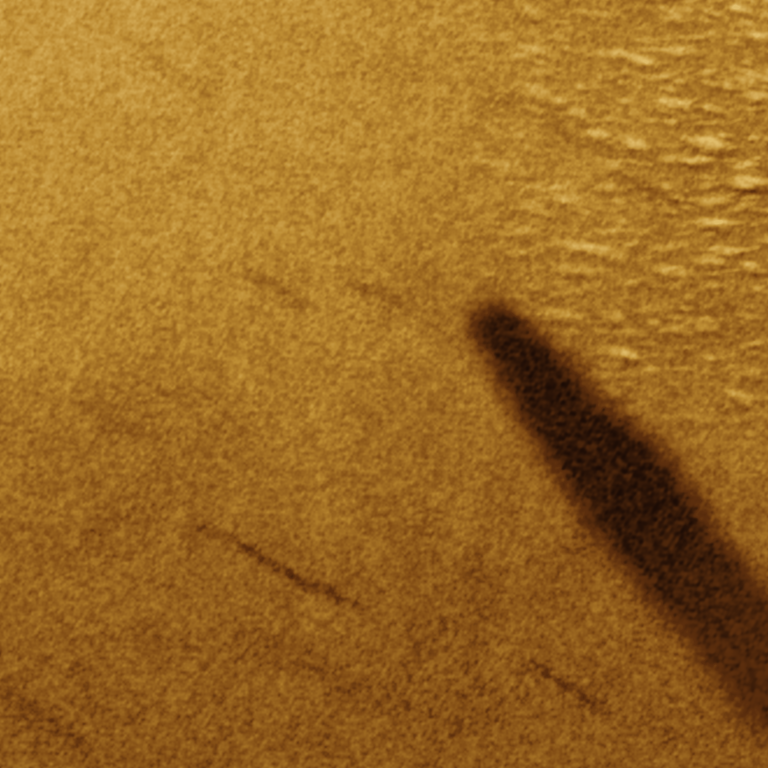
This texture is drawn by a three.js fragment shader. Its source:

```glsl
varying vec2 vUv;

float hash(vec2 p) {
  vec3 q = fract(vec3(p.xyx) * 0.1031);
  q += dot(q, q.yzx + 33.33);
  return fract((q.x + q.y) * q.z);
}

float noise(vec2 p) {
  vec2 cell = floor(p);
  vec2 f = fract(p);
  f = f * f * (3.0 - 2.0 * f);
  float low = mix(hash(cell), hash(cell + vec2(1.0, 0.0)), f.x);
  float high = mix(hash(cell + vec2(0.0, 1.0)), hash(cell + 1.0), f.x);
  return mix(low, high, f.y);
}

float fbm(vec2 p) {
  float sum = 0.0;
  float amp = 0.5;
  for (int i = 0; i < 5; i++) {
    sum += amp * (noise(p) - 0.5);
    p = mat2(1.6, 1.2, -1.2, 1.6) * p + 17.3;
    amp *= 0.55;
  }
  return sum;
}

// x: distance to the segment, y: position along it
vec2 segment(vec2 p, vec2 a, vec2 b) {
  vec2 ab = b - a;
  float t = clamp(dot(p - a, ab) / dot(ab, ab), 0.0, 1.0);
  return vec2(length(p - a - ab * t), t);
}

// Soft furrow that fades toward both ends
float crease(vec2 p, vec2 a, vec2 b, float width) {
  vec2 s = segment(p, a, b);
  float d = s.x / width;
  return exp(-d * d) * (0.35 + 2.6 * s.y * (1.0 - s.y));
}

// Scattered flat grains, lit above and shaded below
float flecks(vec2 p, vec2 scale, float density) {
  vec2 q = p * scale;
  vec2 cell = floor(q);
  float light = 0.0;
  for (int j = -1; j <= 1; j++) {
    for (int i = -1; i <= 1; i++) {
      vec2 id = cell + vec2(float(i), float(j));
      float seed = hash(id + 41.7);
      vec2 center = id + 0.2 + 0.6 * vec2(hash(id + 5.1), hash(id + 19.3));
      vec2 d = q - center;
      d.y += d.x * (seed - 0.5) * 0.9;
      d /= vec2(0.25 + 0.35 * hash(id + 73.0), 0.16 + 0.14 * seed);
      float shape = exp(-pow(dot(d, d), 1.5));
      vec2 below = d + vec2(-0.3, 1.5);
      float shade = exp(-dot(below, below));
      light += step(1.0 - density, hash(id + 90.2)) * (shape - 0.45 * shade) * (0.35 + 0.65 * seed);
    }
  }
  return light;
}

vec3 ochre(float tone) {
  vec3 c = mix(vec3(0.10, 0.04, 0.018), vec3(0.36, 0.18, 0.05), smoothstep(0.0, 0.27, tone));
  c = mix(c, vec3(0.51, 0.30, 0.08), clamp((tone - 0.27) / 0.18, 0.0, 1.0));
  c = mix(c, vec3(0.66, 0.46, 0.15), clamp((tone - 0.45) / 0.28, 0.0, 1.0));
  c = mix(c, vec3(0.74, 0.55, 0.20), clamp((tone - 0.73) / 0.15, 0.0, 1.0));
  return mix(c, vec3(0.88, 0.74, 0.42), clamp((tone - 0.88) / 0.40, 0.0, 1.0));
}

void main() {
  vec2 p = vUv;
  vec2 warp = vec2(fbm(p * 13.0), fbm(p * 13.0 + 50.0));

  // Broad light falling from the upper left
  float tone = mix(0.49, 0.88, smoothstep(-0.05, 1.05, p.y));
  tone += 0.06 * (1.0 - p.x) * smoothstep(0.1, 0.6, p.y) - 0.07 * p.x * p.y;

  // Mottling and slanted fibres
  vec2 slanted = mat2(0.85, 0.53, -0.53, 0.85) * p;
  tone += 0.17 * fbm(p * 5.0 + 3.0) + 0.16 * fbm(slanted * vec2(34.0, 20.0));
  float grain = noise(slanted * vec2(240.0, 150.0)) + noise(p * vec2(150.0, 210.0) + 31.0) - 1.0;
  tone += 0.19 * grain + 0.09 * (noise(p * 330.0) - 0.5);

  // Diagonal creases
  vec2 c = p + warp * 0.022;
  float furrows = 0.24 * crease(c, vec2(0.25, 0.32), vec2(0.48, 0.205), 0.009);
  furrows += 0.10 * crease(c, vec2(0.31, 0.18), vec2(0.52, 0.075), 0.020);
  furrows += 0.16 * crease(c, vec2(0.69, 0.14), vec2(0.80, 0.065), 0.009);
  furrows += 0.13 * crease(c, vec2(0.13, 0.98), vec2(0.28, 0.875), 0.010);
  furrows += 0.16 * crease(c, vec2(0.31, 0.655), vec2(0.40, 0.60), 0.011);
  furrows += 0.20 * crease(c, vec2(0.45, 0.63), vec2(0.52, 0.605), 0.010);
  furrows += 0.13 * crease(c, vec2(0.09, 0.48), vec2(0.20, 0.42), 0.011);
  furrows += 0.14 * crease(c, vec2(0.00, 0.115), vec2(0.13, 0.01), 0.015);
  furrows += 0.10 * crease(c, vec2(0.62, 0.89), vec2(0.78, 0.80), 0.013);
  furrows += 0.26 * crease(c, vec2(0.81, 0.762), vec2(0.88, 0.742), 0.007);
  tone -= furrows;

  // Pale flecks gathering at the upper right
  float rough = smoothstep(0.56, 1.0, p.x + 0.15 * (p.y - 0.6)) * smoothstep(0.40, 0.58, p.y);
  float glint = smoothstep(0.16, 0.0, length((p - vec2(1.0, 0.79)) * vec2(1.0, 0.9)));
  vec2 scattered = p + warp * 0.012;
  float sparkle = flecks(scattered, vec2(21.0, 36.0), 0.55) + 0.6 * flecks(scattered + 3.7, vec2(36.0, 62.0), 0.6);
  tone += sparkle * (0.42 * sqrt(rough) * smoothstep(0.0, 0.1, rough) + 0.3 * glint);
  tone -= 0.05 * rough;

  // Long blurred shadow
  vec2 s = segment(p + warp * 0.025, vec2(0.652, 0.567), vec2(1.03, 0.095));
  float radius = mix(0.042, 0.068, smoothstep(0.0, 0.45, s.y));
  float shadow = 1.0 - smoothstep(-0.030, 0.027, s.x - radius);
  float umbra = mix(0.09, 0.19, smoothstep(0.45, 0.95, s.y)) + 0.09 * grain;
  tone = mix(tone, umbra, shadow * 0.97);

  gl_FragColor = vec4(ochre(tone), 1.0);
}
```
